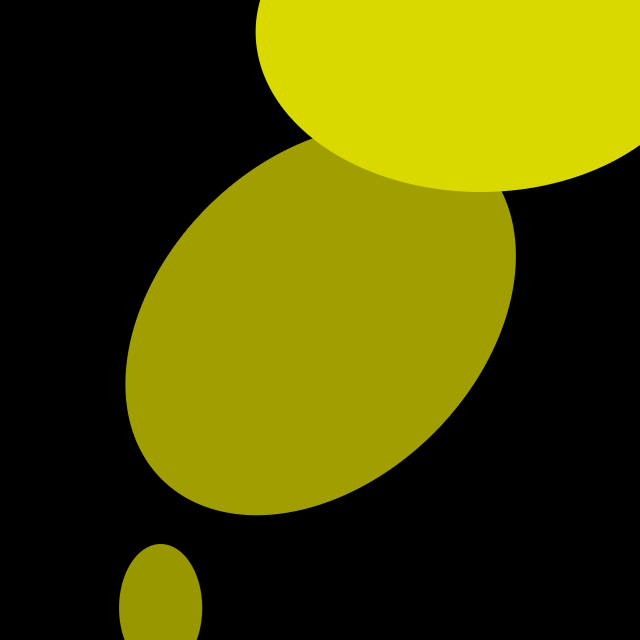
A WebGL 1 fragment shader for this background:

```glsl
precision highp float;
// Three flat yellow ellipses on black: a bright one above, a tilted olive one, a small one below.

#define BRIGHT_YELLOW vec3(0.85, 0.85, 0.0)
#define OLIVE vec3(0.627, 0.62, 0.0)
#define DARK_OLIVE vec3(0.60, 0.592, 0.0)
#define LARGE_RADII vec2(0.3516, 0.25)
#define SMALL_RADII vec2(0.065, 0.1)
#define TILT 0.785398

uniform vec2 u_resolution;

// Approximate signed distance to an ellipse turned counterclockwise by angle
float ellipseDistance(vec2 p, vec2 center, vec2 radii, float angle) {
  float c = cos(angle);
  float s = sin(angle);
  vec2 d = p - center;
  vec2 q = vec2(c * d.x + s * d.y, c * d.y - s * d.x);
  float scaled = length(q / radii);
  float slope = length(q / (radii * radii));
  return scaled * (scaled - 1.0) / max(slope, 0.0001);
}

// Coverage with an edge one pixel wide
float coverage(float dist) {
  float pixel = 1.0 / min(u_resolution.x, u_resolution.y);
  return clamp(0.5 - dist / pixel, 0.0, 1.0);
}

void main() {
  vec2 uv = gl_FragCoord.xy / u_resolution;

  float small = ellipseDistance(uv, vec2(0.251, 0.05), SMALL_RADII, 0.0);
  float tilted = ellipseDistance(uv, vec2(0.501, 0.5), LARGE_RADII, TILT);
  float bright = ellipseDistance(uv, vec2(0.751, 0.95), LARGE_RADII, 0.0);

  // Layers from back to front
  vec3 color = vec3(0.0);
  color = mix(color, DARK_OLIVE, coverage(small));
  color = mix(color, OLIVE, coverage(tilted));
  color = mix(color, BRIGHT_YELLOW, coverage(bright));

  gl_FragColor = vec4(color, 1.0);
}
```
